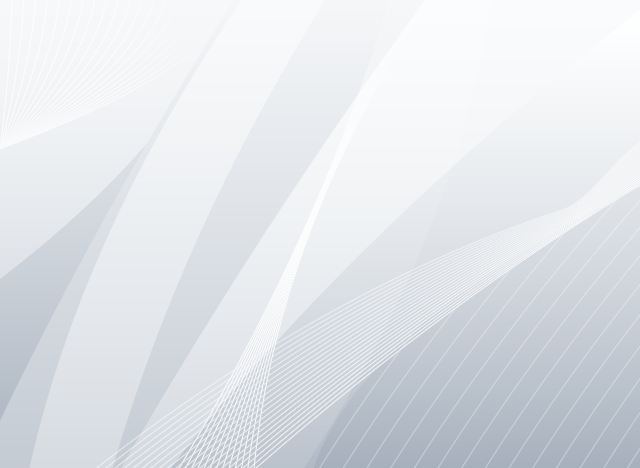
Give the GLSL for this background, as a Shadertoy shader.

```glsl
// Pale silver background of overlapping translucent ribbons with fine line fans.
// Every ribbon edge and strand is a parabola; each ribbon has its own vertical
// tone ramp, and the strands are blends between two bounding parabolas.

#define SHADE vec3(0.64, 0.68, 0.73)
#define LIGHT vec3(0.995, 0.998, 1.0)
#define LINE_WIDTH 0.0025
#define WAIST_STRANDS 13
#define SWEEP_STRANDS 21
#define CORNER_STRANDS 20
#define HATCH_SPACING 0.037

// Parabola taking the values a, b, c at t = 0, 0.5, 1.
float arc(float t, float a, float b, float c) {
    return 2.0 * (t - 0.5) * (t - 1.0) * a
         + 4.0 * t * (1.0 - t) * b
         + 2.0 * t * (t - 0.5) * c;
}

// Signed distance in pixels to the zero line of a field.
float pixelDistance(float field) {
    return field / max(length(vec2(dFdx(field), dFdy(field))), 1e-6);
}

// Smooth coverage of the side where the field is positive.
float fill(float field) {
    return clamp(pixelDistance(field) + 0.5, 0.0, 1.0);
}

// Smooth coverage of a thin line along the zero of the field.
float strokeAt(float distancePx) {
    float widthPx = LINE_WIDTH * iResolution.y;
    return clamp(0.5 * widthPx + 0.5 - abs(distancePx), 0.0, 1.0) * min(widthPx, 1.0);
}

float stroke(float field) {
    return strokeAt(pixelDistance(field));
}

// Lightness of the ribbons, layered from left to right.
float ribbons(vec2 p, float lowerRight) {
    float x = p.x, y = p.y;
    float tone = arc(y, 0.25, 0.71, 0.92);
    tone = mix(tone, arc(y, 0.05, 0.50, 0.88), fill(x - arc(y, -0.477, 0.0865, 0.37)));
    tone = mix(tone, arc(y, 0.36, 0.62, 0.90), fill(x - arc(y, -0.035, 0.15, 0.365)));
    tone = mix(tone, arc(y, 0.56, 0.79, 0.95), fill(x - arc(y, 0.046, 0.17, 0.378)));
    tone = mix(tone, arc(y, 0.36, 0.64, 0.90), fill(x - arc(y, 0.176, 0.312, 0.508)));
    tone = mix(tone, arc(y, 0.52, 0.83, 0.97), fill(x - arc(y, 0.189, 0.413, 0.664)));

    // Shadowed side of the central wing, split by a steep fold.
    float wingShadow = fill(x - arc(y, 0.267, 0.595, 1.02));
    float fold = fill(x - arc(y, 0.475, 0.668, 0.768));
    tone = mix(tone, arc(y, 0.25, 0.71, 1.0), wingShadow);
    tone = mix(tone, arc(y, 0.15, 0.67, 1.03), wingShadow * fold);
    tone -= 0.012 * fold * (1.0 - wingShadow);
    return mix(tone, arc(y, 0.03, 0.60, 0.97), lowerRight);
}

// Strands pinched at mid height, fanning out above and below.
float waistFan(vec2 p) {
    float left = arc(p.y, 0.28, 0.472, 0.61);
    float right = arc(p.y, 0.397, 0.483, 0.67);
    float ink = 0.0;
    for (int i = 0; i < WAIST_STRANDS; i++) {
        float k = float(i) / float(WAIST_STRANDS - 1);
        ink = max(ink, stroke(p.x - mix(left, right, k)));
    }
    return ink * mix(0.85, 0.3, smoothstep(0.55, 1.0, p.y));
}

// Strands sweeping from the bottom up to the right side.
float sweepFan(vec2 p) {
    float flare = 0.10 * smoothstep(0.88, 1.02, p.x);
    float upper = arc(p.x, -0.17, 0.32, 0.60) + flare;
    float lower = arc(p.x, -0.526, 0.116, 0.605);
    float ink = 0.0;
    for (int i = 0; i < SWEEP_STRANDS; i++) {
        float k = float(i) / float(SWEEP_STRANDS - 1);
        ink = max(ink, stroke(p.y - mix(upper, lower, k)) * mix(0.5, 0.75, k));
    }
    return ink;
}

// Strands spreading from the left side towards the top.
float cornerFan(vec2 p) {
    float reach = arc(p.y, -2.57, -0.45, 0.37);
    float ink = 0.0;
    for (int i = 1; i <= CORNER_STRANDS; i++) {
        float k = float(i) / float(CORNER_STRANDS);
        ink = max(ink, stroke(p.x - k * reach));
    }
    return ink * step(0.0, reach) * (1.0 - smoothstep(0.15, 0.36, p.x)) * 0.7;
}

// Evenly repeated faint curves.
float hatch(vec2 p) {
    float field = (p.x - arc(p.y, 0.0, 0.27, 0.62)) / HATCH_SPACING;
    float slope = max(length(vec2(dFdx(field), dFdy(field))), 1e-6);
    return 0.32 * strokeAt((fract(field) - 0.5) / slope);
}

void mainImage(out vec4 fragColor, in vec2 fragCoord) {
    vec2 p = fragCoord / iResolution.xy;
    float lowerRight = fill(p.x - arc(p.y, 0.49, 0.862, 1.731));
    float tone = clamp(ribbons(p, lowerRight), 0.0, 1.0);

    float ink = max(max(waistFan(p), sweepFan(p)), cornerFan(p));
    ink = max(ink, hatch(p) * lowerRight);
    fragColor = vec4(mix(mix(SHADE, LIGHT, tone), vec3(1.0), ink), 1.0);
}
```
